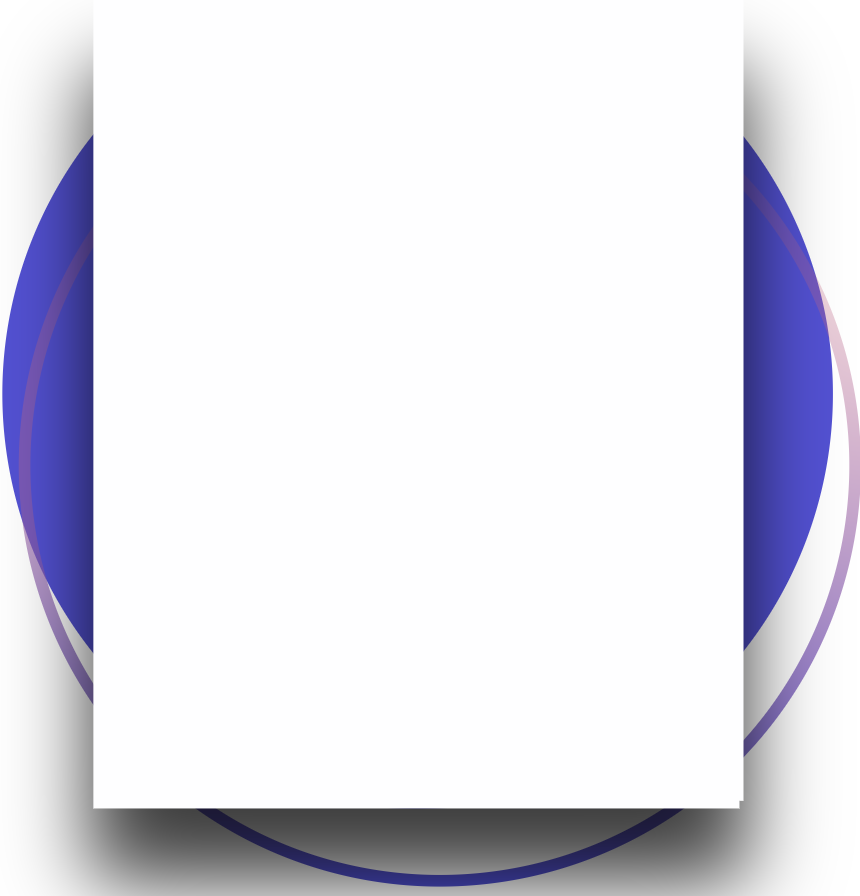
This background is drawn by a Shadertoy shader. Its source:

```glsl
// A white card with a soft drop shadow over a blue disc and a fading gradient ring.

// Lengths are fractions of the canvas height, origin at the lower left.
const vec3 PAPER = vec3(1.0);
const vec3 CARD = vec3(0.996, 0.996, 1.0);
const vec3 DISC_BLUE = vec3(0.325, 0.318, 0.825);
const vec3 RING_LOW = vec3(0.31, 0.31, 0.82);
const vec3 RING_HIGH = vec3(0.95, 0.45, 0.40);

const vec2 DISC_CENTER = vec2(0.4661, 0.5605);
const float DISC_RADIUS = 0.4635;
const vec2 RING_CENTER = vec2(0.4909, 0.4805);
const float RING_RADIUS = 0.4635;
const float RING_HALF_WIDTH = 0.0065;

const vec2 CARD_MIN = vec2(0.1042, 0.0977);
const vec2 CARD_MAX = vec2(0.8298, 1.1);
const vec2 NOTCH_SIZE = vec2(0.0045, 0.0085);

const vec2 SHADOW_MIN = vec2(0.1003, 0.017);
const vec2 SHADOW_MAX = vec2(0.8335, 0.922);
const float SHADOW_BLUR = 0.0443;
const float SHADOW_OPACITY = 0.77;

// Antialiased coverage of a signed distance (negative inside)
float coverage(float distance, float pixel) {
    return clamp(0.5 - distance / pixel, 0.0, 1.0);
}

float boxDistance(vec2 p, vec2 low, vec2 high) {
    vec2 d = max(low - p, p - high);
    return length(max(d, 0.0)) + min(max(d.x, d.y), 0.0);
}

// Close approximation of the Gaussian integral
vec2 gaussianStep(vec2 z) {
    z = clamp(z, -5.0, 5.0);
    return 0.5 + 0.5 * tanh(0.7979 * (z + 0.0447 * z * z * z));
}

float blurredBox(vec2 p, vec2 low, vec2 high, float sigma) {
    vec2 span = gaussianStep((p - low) / sigma) - gaussianStep((p - high) / sigma);
    return span.x * span.y;
}

void mainImage(out vec4 fragColor, in vec2 fragCoord) {
    vec2 p = fragCoord / iResolution.y;
    float pixel = 1.0 / iResolution.y;

    // Disc
    float disc = coverage(length(p - DISC_CENTER) - DISC_RADIUS, pixel);
    vec3 color = mix(PAPER, DISC_BLUE, disc);

    // Ring, turning pink and transparent toward its top
    float rise = clamp(0.5 + 0.5 * (p.y - RING_CENTER.y) / RING_RADIUS, 0.0, 1.0);
    float ringDistance = abs(length(p - RING_CENTER) - RING_RADIUS) - RING_HALF_WIDTH;
    float ring = coverage(ringDistance, pixel) * (1.0 - rise);
    color = mix(color, mix(RING_LOW, RING_HIGH, rise), ring);

    // Shadow, shifted below the card
    color *= 1.0 - SHADOW_OPACITY * blurredBox(p, SHADOW_MIN, SHADOW_MAX, SHADOW_BLUR);

    // Card with a small notch at the lower right corner
    float card = boxDistance(p, CARD_MIN, CARD_MAX);
    vec2 corner = vec2(CARD_MAX.x, CARD_MIN.y);
    vec2 notchMin = corner - NOTCH_SIZE;
    vec2 notchMax = corner + NOTCH_SIZE;
    card = max(card, -boxDistance(p, notchMin, notchMax));
    color = mix(color, CARD, coverage(card, pixel));

    fragColor = vec4(color, 1.0);
}
```
